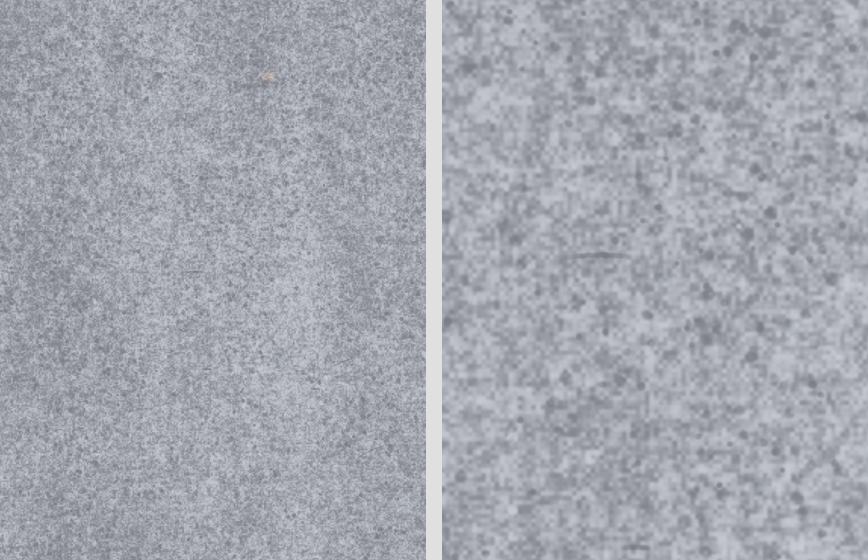
Left, the full canvas; right, a detail of the centre.
This texture is drawn by a Shadertoy shader. Its source:

```glsl
// Weathered grey concrete: soft vertical clouds under a fine, sharp grain,
// with cellular pits and pale flecks, a few thin scratches and a faint rust spot.
// All lengths are in canvas heights.

#define BASE_COLOR vec3(0.634, 0.647, 0.683)
#define RUST_TINT vec3(0.07, 0.00, -0.06)
#define GRAIN_CELLS 370.0
#define GRAIN_AMOUNT 0.085
#define CLOUD_AMOUNT 0.034
#define PIT_CELLS 105.0
#define PIT_DEPTH 0.13
#define FLECK_CELLS 34.0
#define FLECK_LIGHT 0.11
#define SCRATCH_COUNT 6
#define SCRATCH_DEPTH 0.13

float hash(vec2 p) {
    vec3 q = fract(p.xyx * vec3(0.1031, 0.1030, 0.0973));
    q += dot(q, q.yzx + 33.33);
    return fract((q.x + q.y) * q.z);
}

vec2 hash2(vec2 p) {
    return vec2(hash(p + 17.0), hash(p + 71.0));
}

// Smooth value noise in -1..1
float noise(vec2 p) {
    vec2 cell = floor(p), f = fract(p);
    f = f * f * (3.0 - 2.0 * f);
    float low = mix(hash(cell), hash(cell + vec2(1, 0)), f.x);
    float high = mix(hash(cell + vec2(0, 1)), hash(cell + vec2(1, 1)), f.x);
    return 2.0 * mix(low, high, f.y) - 1.0;
}

// Cellular spots: coverage by scattered dots, of which a share is kept
float spots(vec2 p, float share, float radius) {
    vec2 cell = floor(p), f = fract(p);
    float cover = 0.0;
    for (int j = -1; j <= 1; j++)
    for (int i = -1; i <= 1; i++) {
        vec2 offset = vec2(i, j);
        vec2 id = cell + offset;
        vec2 d = offset + hash2(id) - f;
        float size = radius * (0.5 + hash(id + 5.0));
        float kept = step(hash(id + 131.0), share);
        cover = max(cover, kept * (1.0 - smoothstep(0.3 * size, size, length(d))));
    }
    return cover;
}

// Broad light and dark areas, drawn out vertically
float clouds(vec2 p) {
    float streaks = noise(p * vec2(11.0, 2.2) + 40.0) + 0.5 * noise(p * vec2(31.0, 4.0) + 9.0);
    float patches = 0.7 * noise(p * 6.0 + 23.0) + 0.5 * noise(p * 15.0 + 61.0);
    float mottle = 0.5 * noise(p * 38.0 + 80.0);
    vec2 glow = (p - vec2(0.53, 0.40)) / vec2(0.11, 0.30);
    return 0.6 * streaks + 0.6 * patches + mottle + 0.9 * exp(-dot(glow, glow));
}

// Sharp grain in three sizes with short crossed fibres
float grain(vec2 p) {
    vec2 q = p * GRAIN_CELLS;
    float fibres = noise(q * vec2(0.16, 0.7) + 3.0) + noise(q * vec2(0.7, 0.16) + 31.0);
    return noise(q) + 0.75 * noise(q * 0.53 + 19.0) + 0.5 * noise(q * 0.25 + 47.0) + 0.3 * fibres;
}

// Thin, slightly bowed scratches that taper at both ends
float scratches(vec2 p, float aspect) {
    float cover = 0.0;
    for (int i = 0; i < SCRATCH_COUNT; i++) {
        vec2 id = vec2(float(i) * 7.0 + 3.0, 29.0);
        vec2 d = p - hash2(id) * vec2(aspect, 0.75);
        float angle = mix(-0.1, 0.7, hash(id + 11.0));
        float c = cos(angle), s = sin(angle);
        d = vec2(c * d.x + s * d.y, c * d.y - s * d.x);
        float halfLength = mix(0.010, 0.042, hash(id + 23.0));
        float t = d.x / halfLength;
        float bow = 0.1 * halfLength * t * t;
        float line = 1.0 - smoothstep(0.0006, 0.0022, abs(d.y + bow));
        cover = max(cover, line * (1.0 - smoothstep(0.3, 1.0, abs(t))));
    }
    return cover;
}

void mainImage(out vec4 fragColor, in vec2 fragCoord) {
    vec2 p = fragCoord / iResolution.y;
    float aspect = iResolution.x / iResolution.y;

    // Clouds, grain and a slight darkening towards the top and the sides
    float side = abs(2.0 * p.x / aspect - 1.0);
    float tone = CLOUD_AMOUNT * clouds(p) + GRAIN_AMOUNT * grain(p);
    tone -= 0.022 * pow(side, 4.0) + 0.025 * smoothstep(0.75, 1.0, p.y);

    // Pits gather in worn areas, mostly in the upper half
    float wear = smoothstep(-0.5, 0.8, noise(p * 9.0 + 13.0) + 0.7 * p.y - 0.3);
    tone -= PIT_DEPTH * spots(p * PIT_CELLS, 0.06 + 0.24 * wear, 0.42);
    tone -= PIT_DEPTH * spots(p * 20.0 + 7.0, 0.04, 0.13);

    // Pale flecks and scratches
    tone += FLECK_LIGHT * spots(p * FLECK_CELLS + 50.0, 0.09, 0.15);
    tone -= SCRATCH_DEPTH * scratches(p, aspect);

    // Compress the extremes and add the rust spot
    tone = 0.17 * tanh(tone / 0.17);
    float rust = exp(-pow(length(p - vec2(0.63 * aspect, 0.863)) / 0.009, 2.0));
    fragColor = vec4(BASE_COLOR + tone + RUST_TINT * rust, 1.0);
}
```
